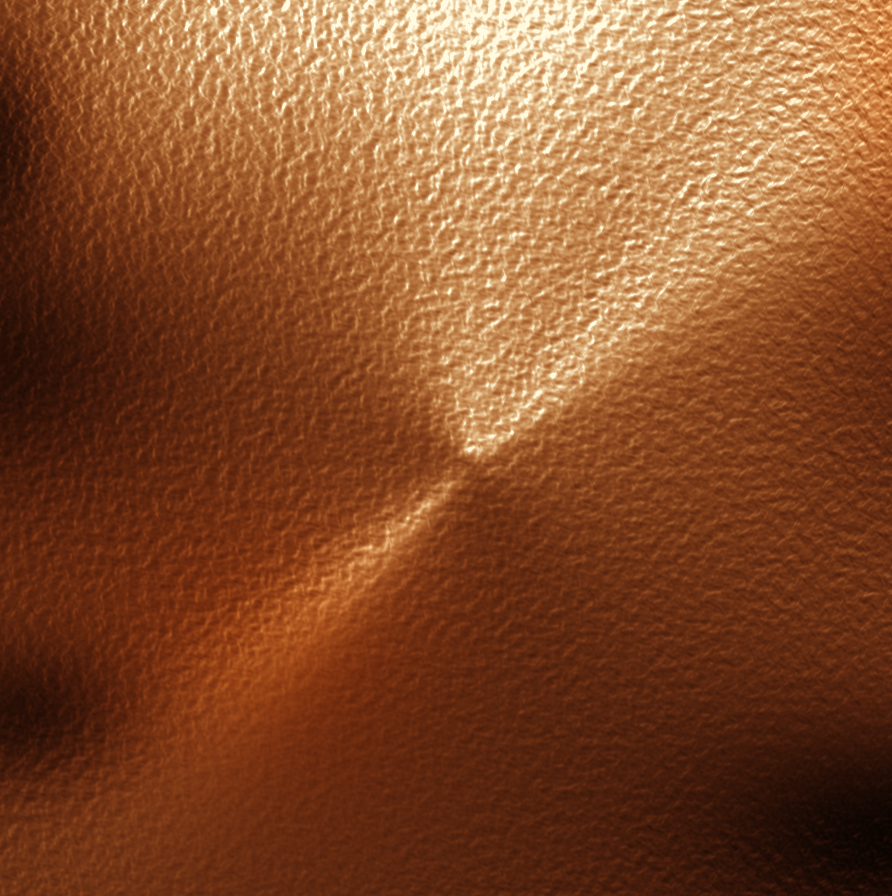
Give the GLSL for this texture, as a WebGL 1 fragment shader.

```glsl
precision highp float;
// Hammered copper foil with a conic sheen, a diagonal streak and a bright upper edge.

uniform vec2 u_resolution;

vec2 randomGradient(vec2 cell) {
  float angle = 6.2832 * fract(sin(dot(cell, vec2(127.1, 311.7))) * 43758.55);
  return vec2(cos(angle), sin(angle));
}

float gradientNoise(vec2 p) {
  vec2 i = floor(p);
  vec2 f = fract(p);
  vec2 s = f * f * f * (f * (f * 6.0 - 15.0) + 10.0);
  float a = dot(randomGradient(i), f);
  float b = dot(randomGradient(i + vec2(1.0, 0.0)), f - vec2(1.0, 0.0));
  float c = dot(randomGradient(i + vec2(0.0, 1.0)), f - vec2(0.0, 1.0));
  float d = dot(randomGradient(i + 1.0), f - 1.0);
  return mix(mix(a, b, s.x), mix(c, d, s.x), s.y);
}

// Wrinkled foil height: rotated octaves, each bent by the previous one
float foilHeight(vec2 p) {
  float height = 0.0;
  float amplitude = 1.0;
  p *= 80.0;
  for (int i = 0; i < 3; i++) {
    float n = gradientNoise(p);
    height += amplitude * n;
    p = mat2(0.8, 0.6, -0.6, 0.8) * p * 1.7 + n * 0.5 + 17.3;
    amplitude *= 0.55;
  }
  return height;
}

// Soft elliptical spot
float spot(vec2 uv, vec2 center, vec2 radius) {
  vec2 d = (uv - center) / radius;
  return exp(-dot(d, d));
}

// Angular highlight around the hub; a higher focus is narrower
float lobe(vec2 direction, float degrees, float focus) {
  float a = radians(degrees);
  return exp(focus * (dot(direction, vec2(cos(a), sin(a))) - 1.0));
}

// Large scale brightness of the sheet
float sheen(vec2 uv) {
  vec2 hub = vec2(0.529, 0.482);
  vec2 q = uv - hub;
  float r = length(q);
  vec2 dir = q / sqrt(r * r + 0.00003);

  // Conic reflections
  float tone = 0.30 + 0.43 * lobe(dir, 86.0, 2.2);
  tone += 0.12 * lobe(dir, 0.0, 3.0);
  tone += 0.18 * lobe(dir, 219.0, 4.0) * exp(-1.6 * r * r);
  tone += 0.20 * lobe(dir, 43.0, 34.0);
  tone += 0.25 * lobe(dir, 222.5, 50.0) * exp(-4.0 * r * r);
  tone += 0.09 * spot(uv, hub, vec2(0.24)) + 0.10 * spot(uv, hub, vec2(0.035));

  // Bright upper edge
  tone += 0.24 * spot(uv, vec2(0.56, 1.03), vec2(0.32, 0.22));
  tone += 0.18 * spot(uv, vec2(0.20, 1.00), vec2(0.16, 0.22));

  // Shadows gathered at the borders
  tone -= 0.30 * spot(uv, vec2(-0.01, 0.85), vec2(0.07, 0.11));
  tone -= 0.24 * spot(uv, vec2(-0.02, 0.60), vec2(0.19, 0.14));
  tone -= 0.27 * spot(uv, vec2(0.03, 0.20), vec2(0.13, 0.08));
  tone -= 0.13 * spot(uv, vec2(1.03, 0.58), vec2(0.13, 0.16));
  tone -= 0.32 * spot(uv, vec2(1.02, 0.07), vec2(0.24, 0.13));
  return tone;
}

// Dark brown through copper to pale cream
vec3 copper(float tone) {
  float t = clamp(tone, 0.04, 1.0);
  return t * vec3(1.0, 0.38 + 0.60 * pow(t, 2.5), 0.16 + 0.72 * pow(t, 4.0));
}

void main() {
  vec2 uv = gl_FragCoord.xy / u_resolution;
  vec2 p = gl_FragCoord.xy / u_resolution.y;
  vec2 q = uv - vec2(0.529, 0.482);

  // Surface relief; the light swings from the left edge to the top
  float h = foilHeight(p);
  vec2 slope = vec2(foilHeight(p + vec2(0.003, 0.0)),
                    foilHeight(p + vec2(0.0, 0.003))) - h;
  vec2 light = normalize(vec2(0.5 - 1.2 * q.x, -0.65 + 0.6 * q.y));
  float relief = dot(slope, light);

  // Tilted facets pick up the sheen from nearby places
  float tone = sheen(uv + slope * 0.025 * smoothstep(0.0, 0.4, length(q)));

  // The lower copper is smoother than the upper foil
  float calm = spot(uv, vec2(0.32, 0.12), vec2(0.30, 0.20));
  tone *= 1.0 + mix(0.40, 0.20, calm) * relief;
  tone += 0.10 * (1.0 - calm) * max(relief - 0.12, 0.0);
  tone += 0.04 * gradientNoise(p * 210.0);

  // Orange warmth along the streak and in the corners
  float warm = spot(uv, vec2(0.31, 0.27), vec2(0.20, 0.18));
  warm += 0.9 * spot(uv, vec2(1.02, 0.93), vec2(0.10, 0.20));
  warm += 0.35 * spot(uv, vec2(0.0, 0.45), vec2(0.22, 0.25));

  vec3 color = copper(tone);
  color.gb *= 1.0 - min(warm, 1.0) * vec2(0.20, 0.42);
  gl_FragColor = vec4(color, 1.0);
}
```
